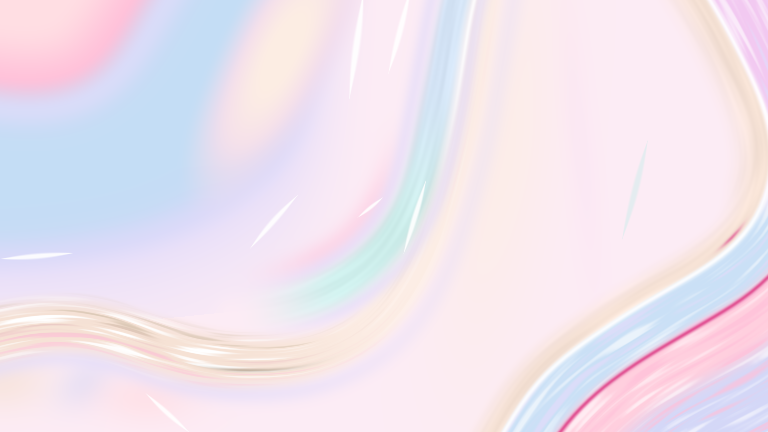
This background is drawn by a Shadertoy shader. Its source:

```glsl
// Pastel marbling: soft clouds of colour crossed by flowing ribbons.
// Signed distance to Bezier curves picks the tints; gradient noise
// stretched along the curves draws the fine strands.

const vec3 BLUSH = vec3(.99, .925, .96), CREAM = vec3(.99, .93, .89);
const vec3 LILAC = vec3(.885, .86, .98), IRIS = vec3(.83, .845, .97);
const vec3 SKY = vec3(.77, .865, .96), MINT = vec3(.78, .93, .915);
const vec3 CANDY = vec3(1, .75, .85), ROSE = vec3(1, .87, .89);
const vec3 BEIGE = vec3(.96, .88, .82), KHAKI = vec3(.8, .73, .64);
const vec3 MAUVE = vec3(.95, .79, .945), RUBY = vec3(.87, .25, .53);
const vec3 WHITE = vec3(1);
const int STEPS = 28, GLINTS = 7;
const float WARP = .006;

// Shine strokes: start and end points
const vec4 GLINT[GLINTS] = vec4[GLINTS](
  vec4(.84, 1.02, .81, .77), vec4(.95, 1.03, .9, .83),
  vec4(.884, .542, .826, .495), vec4(.986, .583, .933, .41),
  vec4(.34, .09, .44, 0), vec4(0, .4, .17, .414),
  vec4(.69, .55, .58, .426));

vec3 col = BLUSH;
vec2 p;

void paint(vec3 tint, float amount) { col = mix(col, tint, amount); }

float ramp(float a, float b, float x) {
  float t = clamp((x - a) / (b - a), 0., 1.);
  return t * t * (3. - 2. * t);
}

float ridge(float x, float centre, float width) {
  float k = (x - centre) / width;
  return exp(-k * k);
}

float slope(vec2 cell, vec2 f) {
  float a = 6.28 * fract(sin(dot(cell, vec2(127.1, 311.7))) * 43758.5);
  return dot(vec2(cos(a), sin(a)), f);
}

float noise(vec2 q) {
  vec2 i = floor(q), f = q - i, u = f * f * (3. - 2. * f), e = vec2(1, 0);
  return mix(mix(slope(i, f), slope(i + e, f - e), u.x),
    mix(slope(i + e.yx, f - e.yx), slope(i + 1., f - 1.), u.x), u.y);
}

// Noise stretched along a curve
float strands(vec2 c, float density) {
  return noise(c * vec2(density, 3)) + .6 * noise(c * vec2(density * 2.3, 5) + 7.);
}

// Position along (x) and distance (y, positive left) of a segment
vec2 segment(vec2 a, vec2 b) {
  vec2 v = b - a, w = p - a;
  float h = clamp(dot(w, v) / dot(v, v), 0., 1.), r = length(w - v * h);
  return vec2(h, v.x * w.y > v.y * w.x ? r : -r);
}

// Signed distance and progress on a cubic Bezier
vec2 curve(vec4 ab, vec4 cd) {
  vec2 best = vec2(9, 0), start = ab.xy;
  for (int i = 1; i <= STEPS; i++) {
    float t = float(i) / float(STEPS), u = 1. - t;
    vec2 end = u * u * (u * ab.xy + 3. * t * ab.zw) + t * t * (3. * u * cd.xy + t * cd.zw);
    vec2 s = segment(start, end);
    if (abs(s.y) < abs(best.x)) best = vec2(s.y, t + (s.x - 1.) / float(STEPS));
    start = end;
  }
  return best;
}

vec2 joined(vec2 a, vec2 b) { return abs(a.x) < abs(b.x) ? a : b + vec2(0, 1); }

// Radius in an ellipse leaning clockwise
float oval(vec2 centre, vec2 radii, float lean) {
  vec2 q = p - centre, k = vec2(sin(lean), cos(lean));
  return length(vec2(q.x * k.y - q.y * k.x, dot(q, k)) / radii);
}

void pool(vec3 tint, float amount, vec2 centre, vec2 radii, float lean) {
  paint(tint, amount * ridge(oval(centre, radii, lean), 0., 1.));
}

// Tapered shine
void glint(vec3 tint, float amount, vec4 s) {
  vec2 g = segment(s.xy, s.zw);
  float w = (.003 + .03 * length(s.zw - s.xy)) * sin(3.14 * g.x);
  paint(tint, amount * ramp(w + .001, w * .4 - .001, abs(g.y)));
}

void mainImage(out vec4 fragColor, in vec2 fragCoord) {
  p = fragCoord / iResolution.y;
  p += WARP * vec2(noise(p * 4.), noise(p * 4. + 9.));

  // Flow curves
  vec2 bay = curve(vec4(.833, 1.07, .718, .537), vec4(.44, .41, -.05, .394));
  float nook = curve(vec4(-.05, .8, .23, .745), vec4(.266, .884, .37, 1.05)).x;
  vec2 stream = curve(vec4(1.07, 1.05, .972, .7), vec4(1.042, .306, .532, .278));
  vec2 sash = joined(curve(vec4(-.05, .218, .255, .306), vec4(.347, .162, .579, .162)),
    curve(vec4(.579, .162, .972, .155), vec4(1.02, .468, 1.123, 1.05)));
  vec2 bank = joined(curve(vec4(1.61, 1.05, 1.736, .838), vec4(1.875, .618, 1.7, .444)),
    curve(vec4(1.7, .444, 1.55, .294), vec4(1.32, .282, 1.146, -.02)));

  // Warm veil
  pool(CREAM, .7, vec2(1.15, .66), vec2(.13, .5), .12);
  pool(MAUVE, .13, vec2(1.34, .68), vec2(.035, .33), -.1);

  // Blue bay, lilac shore, warm tongue, pink nook
  float shore = ramp(-.02, .05, sash.x) * ramp(.02, -.06, stream.x);
  paint(LILAC, shore * exp(-max(bay.x, 0.) / .13) * ramp(.9, .62, p.x));
  paint(mix(SKY, IRIS, .8 * ridge(bay.x, 0., .06)), ramp(.05, -.07, bay.x) * ramp(.8, .62, p.x));
  float tongue = oval(vec2(.655, .88), vec2(.115, .35), .48);
  paint(mix(LILAC, ROSE, .6), ramp(1.3, .6, tongue));
  paint(CREAM, ramp(.9, .2, tongue));
  paint(LILAC, .7 * ridge(nook, -.04, .045));
  paint(mix(CANDY, ROSE, ramp(0., .16, nook)), ramp(-.045, .035, nook));

  // Lower left pools
  pool(BEIGE, .6, vec2(0, .12), vec2(.12, .07), 0.);
  pool(IRIS, .5, vec2(.2, .11), vec2(.07, .05), -.6);
  pool(ROSE, .7, vec2(.34, .08), vec2(.12, .06), 0.);

  // Golden sash, paler as it climbs
  float climb = ramp(.9, 1.4, sash.y), fine = strands(sash, 75.);
  float body = ramp(mix(.085, .06, climb), .025, abs(sash.x));
  float detail = body * (1. - .85 * climb);
  paint(LILAC, .6 * ridge(sash.x, -.075, .025) * (1. - .5 * climb));
  paint(mix(BEIGE, CREAM, climb), .9 * body);
  paint(WHITE, detail * ramp(.05, .5, fine));
  paint(mix(KHAKI, CANDY, ramp(.03, -.03, sash.x)), .65 * detail * ramp(.08, .5, -fine));
  paint(KHAKI * .8, .6 * ridge(sash.x, -.022, .004) * ridge(sash.y, .98, .12));

  // Sky to mint stream
  float s = stream.y, side = stream.x, ends = ramp(1., .78, s);
  paint(CANDY, .45 * ridge(side, -.08, .03) * ramp(.3, .6, s) * ends);
  paint(LILAC, .6 * ridge(abs(side), .057, .019) * ends);
  paint(mix(mix(SKY, WHITE, .2), MINT, ramp(.2, .6, s)) + .06 * strands(stream, 45.),
    .9 * ramp(mix(.048, .068, s), .018, abs(side)) * ends);
  paint(WHITE, .8 * ridge(side, .042, .005) * ramp(.5, .1, s));

  // Beige bank, then layered bands
  float d = bank.x, grain = strands(bank, 50.), high = ramp(.48, .6, p.y);
  paint(BEIGE + .05 * grain, .9 * ramp(mix(-.075, -.11, high), -.015, d));
  vec3 inland = col;
  col = mix(SKY, WHITE, .1);
  paint(mix(CANDY, ROSE, .5), ramp(.09, .125, d));
  paint(IRIS, ramp(.2, .27, d));
  paint(MAUVE, high);
  paint(WHITE, .6 * ramp(.05, .6, grain));
  paint(mix(LILAC, CANDY, ramp(.08, .13, d)), .7 * ramp(.05, .5, -grain));
  paint(RUBY, .85 * ridge(d, .115, .005) * (1. - high));
  paint(inland, ramp(.006, -.003, d));
  paint(WHITE, .9 * ridge(d, .005, .007));
  paint(RUBY, .6 * ridge(d, -.01, .004) * ridge(bank.y, 1., .05));

  // Shine
  for (int i = 0; i < GLINTS; i++) glint(WHITE, .9, GLINT[i]);
  glint(MINT, .45, vec4(1.5, .676, 1.44, .445));
  fragColor = vec4(clamp(col, 0., 1.), 1);
}
```
